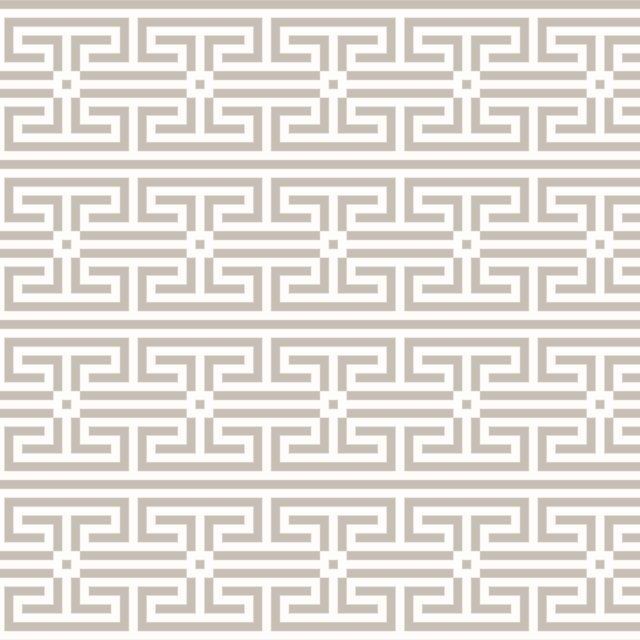
Reproduce this pattern procedurally as a three.js fragment shader.

```glsl
// Draws bands of mirrored Greek-key fretwork, taupe on warm white, split by plain stripes.
varying vec2 vUv;

const float CANVAS_UNITS = 72.0;          // one unit is the width of a line
const vec2 CELL = vec2(15.0, 18.0);       // 4.8 repeats across, 4 down
const vec2 FIRST_CENTER = vec2(7.5, 8.5);
const float EDGE = 0.12;                  // half width of the softened edge

const vec3 PAPER = vec3(1.0, 0.992, 0.984);
const vec3 TAUPE = vec3(0.78, 0.745, 0.705);

// Signed distance to the rectangle between two opposite corners
float box(vec2 p, vec2 low, vec2 high) {
  vec2 d = abs(p - 0.5 * (low + high)) - 0.5 * (high - low);
  return length(max(d, 0.0)) + min(max(d.x, d.y), 0.0);
}

// Position relative to the center of the nearest cell
vec2 repeatCell(vec2 p, vec2 center, vec2 size) {
  return mod(p - center + 0.5 * size, size) - 0.5 * size;
}

// Outer bracket: long top, side, and inward hook
float bracket(vec2 q) {
  float top = box(q, vec2(-7.0, 6.5), vec2(7.0, 7.5));
  float side = box(q, vec2(6.0, 2.5), vec2(7.0, 7.5));
  float hook = box(q, vec2(2.5, 2.5), vec2(7.0, 3.5));
  return min(top, min(side, hook));
}

// Inner key: stem beside the axis with an outward arm
float innerKey(vec2 q) {
  float stem = box(q, vec2(0.5, 1.5), vec2(1.5, 5.5));
  float arm = box(q, vec2(0.5, 4.5), vec2(5.0, 5.5));
  return min(stem, arm);
}

// Central dot, paired rails, and the stripe between bands
float bandLines(vec2 q) {
  float dot = box(q, vec2(-0.5), vec2(0.5));
  float rail = box(q, vec2(1.5, 0.5), vec2(9.0, 1.5));
  float stripe = 8.5 - q.y;
  return min(dot, min(rail, stripe));
}

void main() {
  vec2 p = vUv * CANVAS_UNITS;
  vec2 quadrant = abs(repeatCell(p, FIRST_CENTER, CELL));

  float d = min(bandLines(quadrant), min(bracket(quadrant), innerKey(quadrant)));
  float ink = 1.0 - smoothstep(-EDGE, EDGE, d);

  gl_FragColor = vec4(mix(PAPER, TAUPE, ink), 1.0);
}
```
